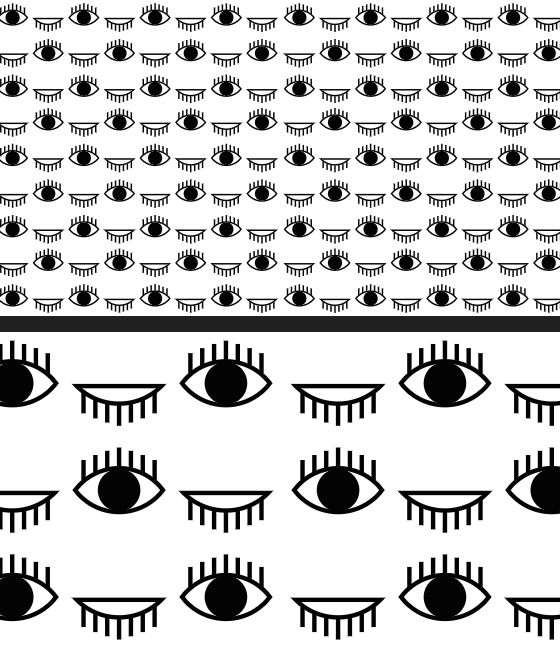
Top, the full canvas; bottom, a detail of the centre.
This pattern is drawn by a Shadertoy shader. Its source:

```glsl
// Black line-art open and closed eyes with lashes, alternating in a checkerboard on white.

// Seven upright strokes growing outward from the lid, shorter toward the corners.
float lashes(vec2 p, float lid) {
    float k = clamp(round(p.x / 5.4), -3.0, 3.0);
    float tip = 19.4 - 1.3 * abs(k) - 0.2 * k * k;
    float bar = max(abs(p.x - 5.4 * k) - 1.0, p.y - tip);
    return max(bar, max(-lid, 3.0 - p.y));
}

// Lens outline around a solid iris.
float openEye(vec2 p) {
    float lid = length(vec2(p.x, abs(p.y) + 15.0)) - 25.0;
    float d = min(abs(lid) - 1.0, length(p) - 9.7);
    return min(d, lashes(p, lid));
}

// Flat line with an arc beyond it; p.y points along the lashes.
float closedEye(vec2 p) {
    float lid = max(length(p + vec2(0.0, 18.0)) - 27.3, 1.3 - p.y);
    return min(abs(lid) - 1.0, lashes(p, lid));
}

void mainImage(out vec4 fragColor, in vec2 fragCoord) {
    // The canvas is 432 units high, with y measured down from the top.
    float unit = 432.0 / iResolution.y;
    vec2 p = vec2(fragCoord.x, iResolution.y - fragCoord.y) * unit;

    // Blocks of 8 x 4 cells; the block size leaves a slight jump at each seam.
    vec2 block = mod(p - vec2(-7.1, 143.0), vec2(392.0, 192.0));
    vec2 cell = min(floor(block / 48.7), vec2(7.0, 3.0));
    vec2 q = block - (cell + 0.5) * 48.7;

    // Odd cells are open with lashes up, even cells closed with lashes down.
    bool isOpen = mod(cell.x + cell.y, 2.0) > 0.5;
    float d = isOpen ? openEye(vec2(q.x, -q.y)) : closedEye(q);

    float ink = clamp(0.5 - d / unit, 0.0, 1.0);
    fragColor = vec4(mix(vec3(1.0), vec3(0.01), ink), 1.0);
}
```
